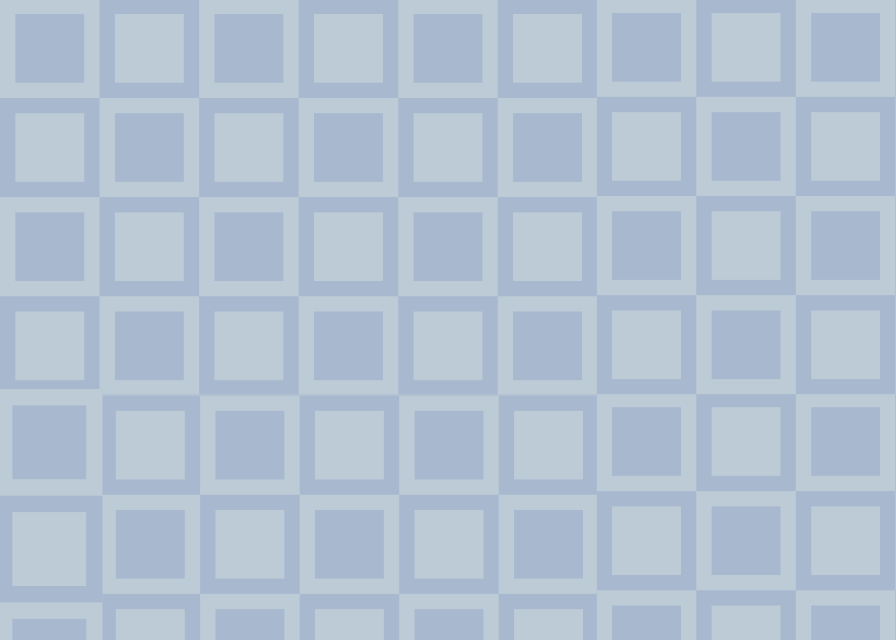
Write a Shadertoy shader that draws this pattern.

```glsl
// Checkerboard of two-tone framed squares, laid in slightly misaligned patches.
#define COLUMNS 9.0
#define ROW_HEIGHT 0.996
#define INNER_HALF 0.346
#define SPLIT_X 5.993
#define SPLIT_Y 3.963
#define PATCH_CORNER vec2(1.031, 3.908)
#define PATCH_SCALE 1.072
#define SEAM_WIDTH 0.009
#define SEAM_STRENGTH 0.5
#define LIGHT vec3(0.741, 0.796, 0.839)
#define DARK vec3(0.659, 0.722, 0.812)

// Coverage from 0 to 1 across an edge at zero, one pixel wide
float cover(float d, float px) {
    return clamp(d / px + 0.5, 0.0, 1.0);
}

// Alternating sign per unit cell, smoothed at the cell edges
vec2 alternate(vec2 q, vec2 px) {
    vec2 wave = abs(mod(q - 0.5, 2.0) - 1.0) - 0.5;
    return clamp(2.0 * wave / px, -1.0, 1.0);
}

// Tone of the framed checker: +1 is light, -1 is dark
float checkerTone(vec2 p, vec2 origin, vec2 pitch, float px) {
    vec2 q = (p - origin) / pitch;
    vec2 parity = alternate(q, px / pitch);
    vec2 fromCentre = abs(fract(q) - 0.5);
    vec2 inside = clamp((INNER_HALF - fromCentre) * pitch / px + 0.5, 0.0, 1.0);
    return parity.x * parity.y * (1.0 - 2.0 * inside.x * inside.y);
}

void mainImage(out vec4 fragColor, in vec2 fragCoord) {
    // Units of one column, measured from the top left
    float px = COLUMNS / iResolution.x;
    vec2 p = vec2(fragCoord.x, iResolution.y - fragCoord.y) * px;
    vec2 pitch = vec2(1.0, ROW_HEIGHT);

    // Four quarters, each with its own small shift
    float upperLeft = checkerTone(p, vec2(0.0, -0.012), pitch, px);
    float upperRight = checkerTone(p, vec2(-0.006, -0.023), pitch, px);
    float lowerLeft = checkerTone(p, vec2(0.010, -0.011), pitch, px);
    float lowerRight = checkerTone(p, vec2(-0.006, -0.047), pitch, px);

    float right = cover(p.x - SPLIT_X, px);
    float lower = cover(p.y - SPLIT_Y, px);
    float left = mix(upperLeft, lowerLeft, lower);

    // Faint seam where the left quarters meet
    float seam = cover(0.5 * SEAM_WIDTH - abs(p.y - SPLIT_Y), px);
    left *= 1.0 - 2.0 * SEAM_STRENGTH * seam;
    float tone = mix(left, mix(upperRight, lowerRight, lower), right);

    // Enlarged patch in the lower left corner
    float enlarged = checkerTone(p, vec2(-0.041, -0.381), vec2(PATCH_SCALE), px);
    float patchMask = cover(PATCH_CORNER.x - p.x, px) * cover(p.y - PATCH_CORNER.y, px);
    tone = mix(tone, enlarged, patchMask);

    fragColor = vec4(mix(DARK, LIGHT, 0.5 + 0.5 * tone), 1.0);
}
```
